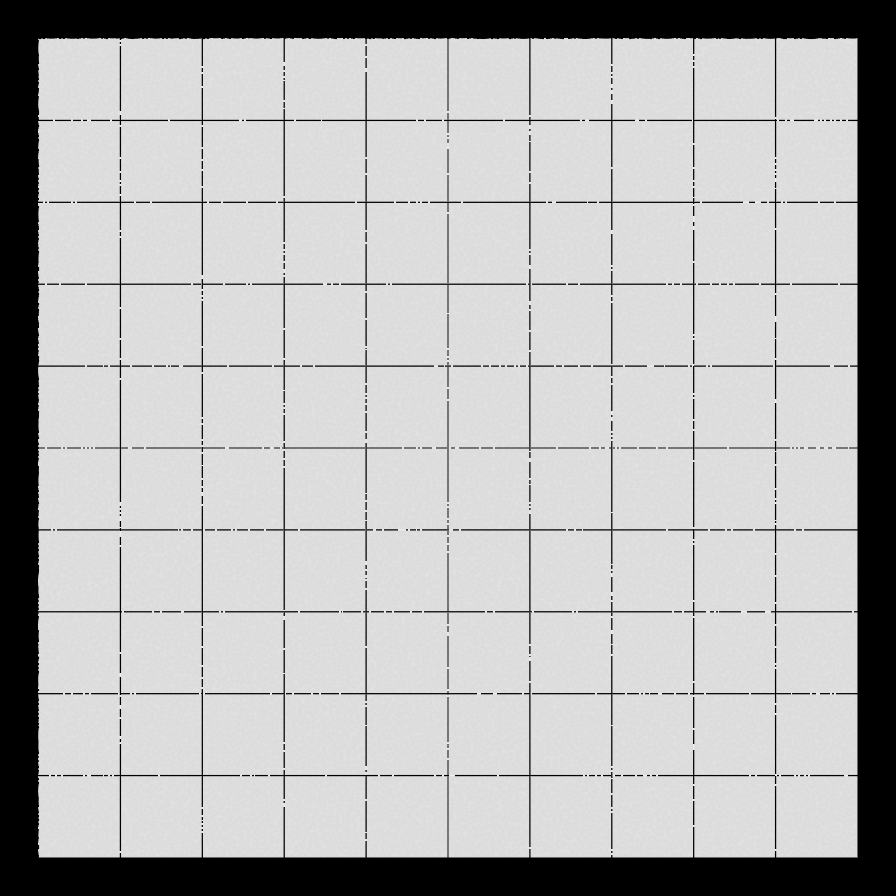
Give the GLSL for this pattern, as a WebGL 1 fragment shader.

```glsl
precision highp float;

uniform vec2 u_resolution;

#define TILES 10.0
#define MARGIN 0.043
#define LINE_WIDTH 0.0014
#define CENTRE_FADE 0.75
#define TILE_TONE 0.868
#define FLECK_TONE 0.93
#define FLECK_SIZE 0.0022
#define FLECK_DENSITY 0.28
#define EDGE_WEAR 0.0013
#define GRAIN_SCALE 260.0
#define GRAIN_AMOUNT 0.028

float hash(vec2 p) {
  p = fract(p * vec2(0.1031, 0.1137));
  p += dot(p, p.yx + 33.33);
  return fract((p.x + p.y) * p.x * 17.0);
}

// Distance to the nearest scattered point
float cellular(vec2 p) {
  vec2 cell = floor(p);
  float nearest = 1.0;
  for (int j = -1; j <= 1; j++) {
    for (int i = -1; i <= 1; i++) {
      vec2 id = cell + vec2(float(i), float(j));
      vec2 point = id + vec2(hash(id + 7.0), hash(id + 91.0));
      nearest = min(nearest, length(p - point));
    }
  }
  return nearest;
}

// Share of a pixel covered by a centred stripe
float stripe(float d, float width, float pixel) {
  float high = min(d + 0.5 * pixel, 0.5 * width);
  float low = max(d - 0.5 * pixel, -0.5 * width);
  return clamp((high - low) / pixel, 0.0, 1.0);
}

// Worn grid lines: x is line darkness, y is fleck coverage
vec2 gridLine(float along, float across, float seed, float pixel) {
  float pitch = (1.0 - 2.0 * MARGIN) / TILES;
  float position = (across - MARGIN) / pitch;
  float id = floor(position + 0.5);
  float inner = step(0.5, id) * step(id, TILES - 0.5);
  float cover = inner * stripe((position - id) * pitch, LINE_WIDTH, pixel);

  // Breaks gather in patches along each line
  float patches = 0.5 + 0.3 * sin(along * 31.0 + id * 4.7 + seed)
                + 0.2 * sin(along * 83.0 - id * 2.3);
  float roll = hash(vec2(floor(along / FLECK_SIZE), id * 13.0 + seed));
  float gap = step(roll, FLECK_DENSITY * patches * patches);
  float centre = 1.0 - step(0.25, abs(id - 0.5 * TILES));
  float strength = mix(1.0, CENTRE_FADE, centre);
  return cover * vec2((1.0 - gap) * strength, gap);
}

// Ragged offset along a panel side
float edgeChip(float along, float seed) {
  return EDGE_WEAR * (hash(vec2(floor(along / FLECK_SIZE), seed)) - 0.5);
}

void main() {
  float size = min(u_resolution.x, u_resolution.y);
  vec2 p = (gl_FragCoord.xy - 0.5 * u_resolution) / size + 0.5;
  float pixel = 1.0 / size;

  // Tile surface
  float tone = TILE_TONE + GRAIN_AMOUNT * (cellular(p * GRAIN_SCALE) - 0.45);

  // Lines and their light breaks
  vec2 vertical = gridLine(p.y, p.x, 3.0, pixel);
  vec2 horizontal = gridLine(p.x, p.y, 57.0, pixel);
  tone = mix(tone, FLECK_TONE, max(vertical.y, horizontal.y));
  tone *= 1.0 - max(vertical.x, horizontal.x);

  // Black surround, chipped at the left and top
  float left = p.x - MARGIN + edgeChip(p.y, 211.0);
  float top = 1.0 - MARGIN - p.y + edgeChip(p.x, 307.0);
  float right = 1.0 - MARGIN - p.x;
  float bottom = p.y - MARGIN;
  float inside = min(min(left, right), min(top, bottom));
  tone *= clamp(inside / pixel + 0.5, 0.0, 1.0);

  gl_FragColor = vec4(vec3(tone), 1.0);
}
```
